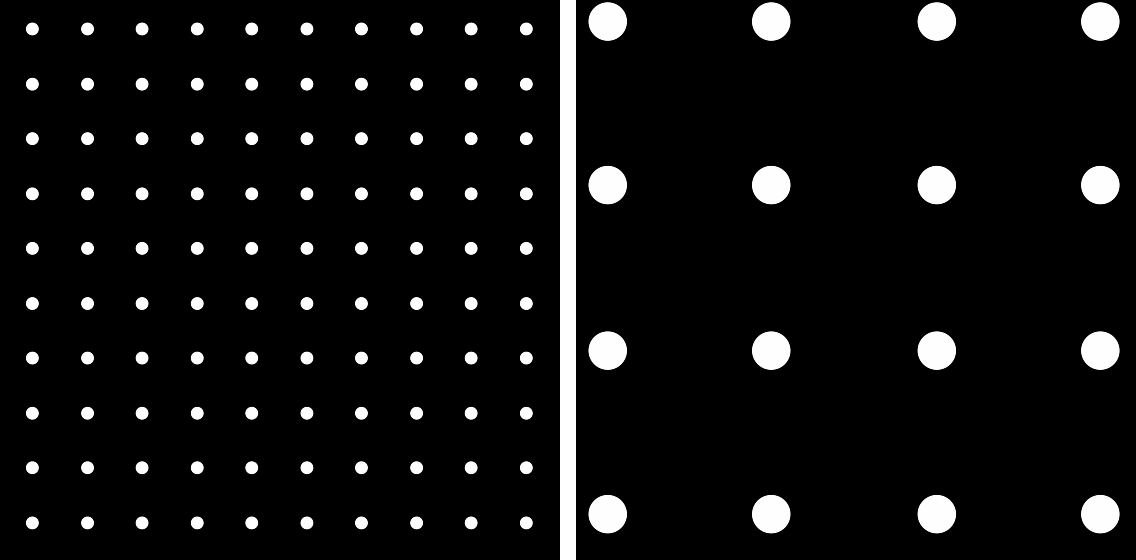
Left, the full canvas; right, a detail of the centre.
Give the GLSL for this pattern, as a three.js fragment shader.

```glsl
// Ten by ten grid of small white dots on black, with slightly uneven spacing.
varying vec2 vUv;

// Signed distance to the nearest dot of the grid
float dotGridDistance(vec2 p) {
  vec2 firstCenter = vec2(0.0578, 0.0662);
  float pitch = 0.09794;
  vec2 cell = floor((p - firstCenter) / pitch + 0.5);

  // Odd columns and rows sit a hair further along
  vec2 center = firstCenter + cell * pitch + 0.0006 * mod(cell, 2.0);
  return length(p - center) - 0.01146;
}

void main() {
  // Edge softness of one canvas step, from the smooth coordinate
  float edge = 0.5 * max(fwidth(vUv.x), fwidth(vUv.y));
  float ink = 1.0 - smoothstep(-edge, edge, dotGridDistance(vUv));
  gl_FragColor = vec4(mix(vec3(0.0), vec3(0.995), ink), 1.0);
}
```
